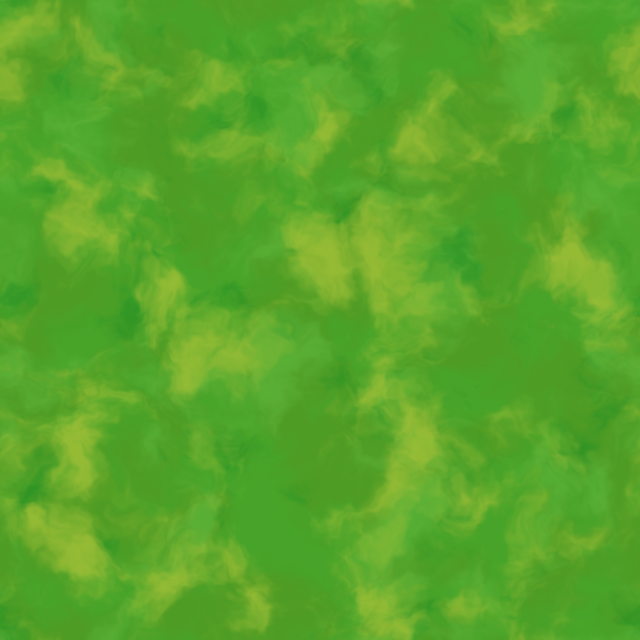
This texture is drawn by a WebGL 1 fragment shader. Its source:

```glsl
precision highp float;
uniform vec2 u_resolution;

// Random unit gradient of a lattice cell, wrapped at the period
vec2 gradient(vec2 cell, float period, float seed) {
  cell = mod(cell, period);
  float h = fract(sin(dot(cell, vec2(127.1, 311.7)) + seed * 17.3) * 43758.55);
  return vec2(cos(6.28318 * h), sin(6.28318 * h));
}

// Gradient noise that repeats over the unit square
float noise(vec2 uv, float period, float seed) {
  vec2 p = uv * period + seed * vec2(0.37, 0.73);
  vec2 i = floor(p);
  vec2 f = p - i;
  vec2 w = f * f * f * (f * (f * 6.0 - 15.0) + 10.0);
  vec2 e = vec2(1.0, 0.0);
  float a = dot(gradient(i, period, seed), f);
  float b = dot(gradient(i + e.xy, period, seed), f - e.xy);
  float c = dot(gradient(i + e.yx, period, seed), f - e.yx);
  float d = dot(gradient(i + e.xx, period, seed), f - e.xx);
  return mix(mix(a, b, w.x), mix(c, d, w.x), w.y);
}

// Octaves with whole-number periods, so the sum still tiles
float fbm(vec2 uv, float period, float seed) {
  float sum = 0.0;
  float amplitude = 1.0;
  for (int octave = 0; octave < 5; octave++) {
    sum += amplitude * noise(uv, period, seed);
    amplitude *= 0.58;
    period *= 2.0;
    seed += 1.7;
  }
  return sum;
}

void main() {
  vec2 uv = gl_FragCoord.xy / u_resolution;

  // Gentle warp bends the patches into wisps
  vec2 warp = vec2(fbm(uv, 5.0, 2.0), fbm(uv, 5.0, 11.0));
  vec2 p = uv + 0.045 * warp;

  // Broad drift between olive and cool green
  float cool = smoothstep(-0.3, 0.35, fbm(p, 5.0, 23.0));
  vec3 color = mix(vec3(0.31, 0.61, 0.14), vec3(0.28, 0.64, 0.16), cool);

  // Pale green clouds and small deep green hollows
  float pale = smoothstep(-0.05, 0.65, fbm(p, 6.0, 37.0));
  color = mix(color, vec3(0.36, 0.70, 0.22), 0.8 * pale);
  float hollow = smoothstep(0.1, 0.85, fbm(p, 8.0, 51.0));
  color = mix(color, vec3(0.15, 0.57, 0.14), 0.75 * hollow);

  // Yellow wisps
  float wisp = smoothstep(-0.12, 0.72, fbm(p, 6.0, 67.0));
  color = mix(color, vec3(0.60, 0.74, 0.21), 0.95 * wisp);

  gl_FragColor = vec4(color, 1.0);
}
```
